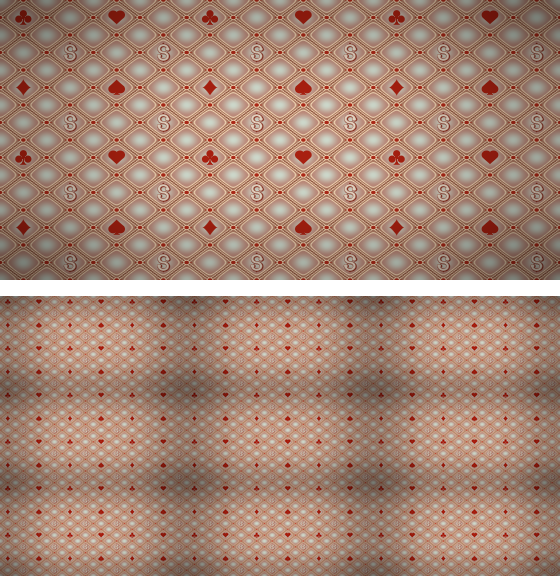
Top: one tile. Bottom: repeated 3 by 3.
A WebGL 2 fragment shader for this pattern:

```glsl
#version 300 es
precision highp float;
// Quilted card-room wallpaper: a 12 by 8 lattice of rounded rhombic cells with beaded
// cream piping and red studs. Every second cell of alternate rows holds a card suit or
// an outlined scroll, built from distance functions; light fades towards the edges.
uniform vec2 u_resolution;
out vec4 outColor;

const vec2 CANVAS = vec2(768.0, 384.0);
const vec2 CELL = vec2(64.0, 48.0);
const vec3 CREAM = vec3(0.97, 0.89, 0.75);
const vec3 RED = vec3(0.64, 0.12, 0.06);

// Coverage of a shape from its signed distance, softened over one pixel.
float ink(float d) {
    return clamp(0.5 - d * u_resolution.x / CANVAS.x, 0.0, 1.0);
}

float heart(vec2 p) {
    p = vec2(abs(p.x) / 19.0, p.y / 17.0 + 0.54);
    if (p.x + p.y > 1.0) return (length(p - vec2(0.25, 0.75)) - 0.3536) * 18.0;
    float edge = min(length(p - vec2(0.0, 1.0)), length(p - 0.5 * max(p.x + p.y, 0.0)));
    return edge * sign(p.x - p.y) * 18.0;
}

float stem(vec2 p) {
    float flare = clamp((-4.0 - p.y) / 6.0, 0.0, 1.0);
    return max(abs(p.x) - 1.0 - 3.5 * flare * flare, abs(p.y + 5.5) - 4.5);
}

float spade(vec2 p) {
    return min(heart(vec2(p.x, 1.5 - p.y)), stem(p));
}

float club(vec2 p) {
    float top = length(p - vec2(0.0, 5.2)) - 4.9;
    float side = length(vec2(abs(p.x) - 6.2, p.y + 2.2)) - 4.9;
    return min(min(top, side), min(length(p) - 2.5, stem(p)));
}

float diamond(vec2 p) {
    vec2 k = pow(abs(p) / vec2(9.5, 10.8), vec2(0.9));
    return (k.x + k.y - 1.0) * 6.5;
}

// Three quarters of a ring, open at the lower right, with a knob at its free end.
float hook(vec2 p) {
    p.y -= 5.0;
    float ring = abs(length(p) - 5.0);
    if (p.x > 0.0 && p.y < 0.0) ring = min(length(p - vec2(5.0, 0.0)), length(p + vec2(0.0, 5.0)));
    return min(ring, length(p - vec2(4.8, -0.4)) - 0.8);
}

// Centre line of the scroll: two hooks in half-turn symmetry.
float scroll(vec2 p) {
    p.x /= 1.2;
    return min(hook(p), hook(-p));
}

void main() {
    vec2 uv = gl_FragCoord.xy / u_resolution;
    vec2 p = uv * CANVAS;

    // Nearest cell on the diagonal lattice, and the position within it.
    vec2 g = p / CELL;
    vec2 diag = floor(vec2(g.x + g.y, g.x - g.y) + 0.5);
    vec2 centre = 0.5 * vec2(diag.x + diag.y, diag.x - diag.y);
    vec2 q = p - centre * CELL;
    vec2 a = abs(q);

    // Distances inward from the straight seam and from the rounded cell outline.
    float seam = (1.0 - a.x / 32.0 - a.y / 24.0) * 19.2;
    vec2 soft = sqrt(a * a + 14.0);
    float rim = (1.0 - soft.x / 32.0 - soft.y / 24.0) * 19.2 - 3.1;

    // Cushion: pale middle, rosy border.
    float radius = length(q / vec2(32.0, 24.0));
    vec3 cushion = mix(vec3(0.78, 0.82, 0.77), vec3(0.71, 0.52, 0.46), smoothstep(0.02, 0.64, radius));
    vec3 color = mix(vec3(0.66, 0.46, 0.37), cushion, ink(-rim));

    // Piping and the beads along the seam.
    color = mix(color, CREAM, 0.9 * ink(abs(rim) - 0.5));
    color = mix(color, CREAM, 0.85 * ink(abs(seam - 1.5) - 0.4));
    float along = (a.x / 32.0 - a.y / 24.0) * 0.5 + 0.5;
    float bead = length(vec2(seam, (fract(along * 12.0) - 0.5) * 3.33)) - 0.8;
    color = mix(color, vec3(0.50, 0.27, 0.19), 0.8 * ink(bead));

    // Studs where the seams cross.
    vec2 n = a - vec2(32.0, 0.0);
    if (length(a - vec2(0.0, 24.0)) < length(n)) n = a - vec2(0.0, 24.0);
    n = abs(n);
    float stud = length(n / vec2(1.15, 0.9)) - 2.7;
    color = mix(color, CREAM, 0.8 * ink(stud - 1.1));
    color = mix(color, RED, 0.95 * ink(stud));
    color = mix(color, RED, 0.7 * ink(length(n - vec2(6.0, 0.0)) - 0.9));

    // Suits and scrolls, on a block of four by four cells.
    vec2 block = mod(centre, 4.0);
    vec2 pair = mod(centre, 2.0);
    if (distance(pair, vec2(0.5, 1.5)) < 0.1) {
        bool left = block.x < 2.0;
        float suit = block.y > 2.0 ? (left ? club(q) : heart(q)) : (left ? diamond(q) : spade(q));
        color = mix(color, RED, ink(suit));
    } else if (distance(pair, vec2(1.5, 0.5)) < 0.1) {
        float finial = length(vec2(q.x, a.y - 12.0)) - 1.3;
        float shadow = scroll(q - vec2(0.7, -0.4)) - 2.2;
        color = mix(color, vec3(0.50, 0.14, 0.08), 0.9 * ink(min(shadow, finial)));
        color = mix(color, vec3(0.86, 0.80, 0.73), ink(scroll(q) - 1.3));
    }

    // Periodic light, dimmest at the corners.
    vec2 fall = pow(abs(cos(3.14159 * uv)), vec2(4.0));
    color *= 1.03 - 0.24 * fall.x - 0.20 * fall.y;
    outColor = vec4(color, 1.0);
}
```
